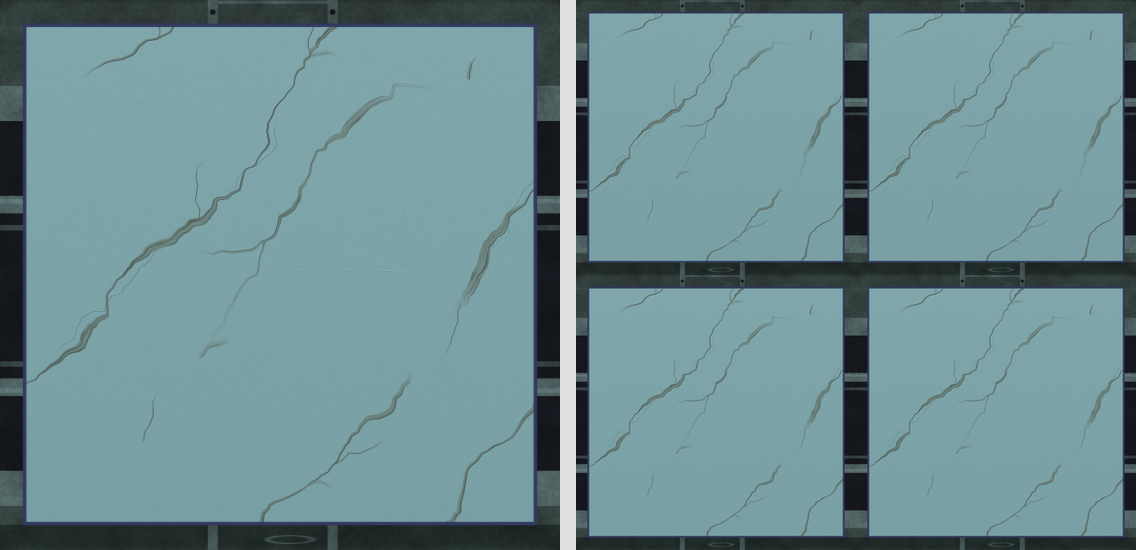
Left: one tile. Right: repeated 2 by 2.
Write a Shadertoy shader that draws this texture.

```glsl
// A pale blue-green marble slab with tan, broken diagonal veins, lying on a dark rig.
// Veins are jagged paths from linear noise, with side cracks grown from them;
// the rig is drawn in wrapped coordinates, so that it joins across all borders.
#define SLAB_COLOR vec3(0.485, 0.637, 0.655)
#define TAN_COLOR vec3(0.385, 0.445, 0.400)
#define CRACK_COLOR vec3(0.215, 0.260, 0.265)
#define RIM_COLOR vec3(0.19, 0.22, 0.37)
#define OLIVE_COLOR vec3(0.20, 0.25, 0.24)
#define SHADE_COLOR vec3(0.12, 0.16, 0.15)
#define PIT_COLOR vec3(0.08, 0.09, 0.11)
#define METAL_COLOR vec3(0.30, 0.37, 0.37)
#define VEIN_DIRECTION vec2(0.6, 0.8)
#define VEIN_COUNT 5
#define BRANCH_COUNT 18
#define SOFTNESS 0.0011

float hash(vec2 p) {
    vec3 h = fract(vec3(p.xyx) * 0.1031);
    h += dot(h, h.yzx + 33.33);
    return fract((h.x + h.y) * h.z);
}

// Smooth value noise that repeats after a whole number of cells
float noise(vec2 p, float period) {
    vec2 a = mod(floor(p), period), b = mod(a + 1.0, period);
    vec2 f = fract(p);
    f = f * f * (3.0 - 2.0 * f);
    return mix(mix(hash(a), hash(vec2(b.x, a.y)), f.x),
               mix(hash(vec2(a.x, b.y)), hash(b), f.x), f.y);
}

// Kinked 1D noise from -1 to 1
float bend(float x, float seed) {
    float i = floor(x);
    return 2.0 * mix(hash(vec2(i, seed)), hash(vec2(i + 1.0, seed)), x - i) - 1.0;
}

float stroke(float dist, float halfWidth) {
    float soft = max(SOFTNESS, 0.7 / iResolution.y);
    return 1.0 - smoothstep(halfWidth - soft, halfWidth + soft, abs(dist));
}

float veinPath(float u, float id) {
    return -0.36 + 0.235 * id + 0.085 * bend(u * 4.0, id + 3.0)
        + 0.028 * bend(u * 11.0, id + 13.0) + 0.009 * bend(u * 31.0, id + 23.0)
        + 0.003 * bend(u * 80.0, id + 33.0);
}

// Tan ribbon (x) and dark cracks (y) of one long vein
vec2 vein(vec2 p, float id) {
    float u = dot(p, VEIN_DIRECTION);
    float slope = (veinPath(u + 0.006, id) - veinPath(u - 0.006, id)) / 0.012;
    float v = dot(p, vec2(VEIN_DIRECTION.y, -VEIN_DIRECTION.x)) - veinPath(u, id);
    v /= sqrt(1.0 + slope * slope);
    float presence = smoothstep(-0.65, -0.15, bend(u * 4.0, id + 43.0));
    float swell = 0.5 + 0.5 * bend(u * 10.0, id + 53.0);
    float width = 0.0012 + 0.0085 * swell * swell;
    float center = width * bend(u * 6.0, id + 63.0);
    float streak = noise(vec2(u * 45.0, v * 420.0 + 90.0), 512.0);
    float ribbon = stroke(v - center, width) * (0.6 + 0.4 * streak);
    float edge = stroke(v - center - width * 0.8, 0.0008) * smoothstep(-0.5, 0.5, bend(u * 23.0, id + 73.0));
    float core = stroke(v, 0.0009) * (0.55 + 0.4 * bend(u * 17.0, id + 83.0));
    float hair = stroke(v - 0.018 * bend(u * 14.0, id + 93.0), 0.0004)
        * smoothstep(0.0, 0.5, bend(u * 7.0, id + 103.0));
    float grain = stroke(v - center, width) * smoothstep(0.62, 0.9, streak) * 0.5;
    return vec2(ribbon, max(max(edge * 0.8, core), max(hair * 0.55, grain))) * presence;
}

// Short tapering crack that leaves a long vein
vec2 branch(vec2 p, float id) {
    float parent = mod(id, float(VEIN_COUNT));
    float u = 0.1 + 1.2 * hash(vec2(id, 201.0));
    vec2 across = vec2(VEIN_DIRECTION.y, -VEIN_DIRECTION.x);
    p -= VEIN_DIRECTION * u + across * veinPath(u, parent);
    float turn = (mod(id, 2.0) * 2.0 - 1.0) * mix(0.35, 1.2, hash(vec2(id, 211.0)));
    vec2 axis = cos(turn) * VEIN_DIRECTION + sin(turn) * across;
    axis *= hash(vec2(id, 221.0)) < 0.5 ? -1.0 : 1.0;
    float t = dot(p, axis), span = mix(0.04, 0.17, hash(vec2(id, 231.0)));
    float wander = 0.016 * bend(t * 22.0, id + 240.0) + 0.005 * bend(t * 70.0, id + 260.0);
    float d = dot(p, vec2(axis.y, -axis.x)) - wander * smoothstep(0.0, 0.03, t);
    float fade = smoothstep(-0.002, 0.002, t) * (1.0 - smoothstep(0.5 * span, span, t));
    float strength = mix(0.3, 0.85, hash(vec2(id, 281.0)));
    float width = 0.0008 + 0.0028 * pow(hash(vec2(id, 291.0)), 3.0);
    return vec2(stroke(d, width * 1.6) * 0.6, stroke(d - width * 0.5, 0.0007)) * fade * strength;
}

vec3 slab(vec2 uv) {
    vec2 p = uv + 0.03 * (vec2(noise(uv * 6.0 + 3.0, 64.0), noise(uv * 6.0 + 17.0, 64.0)) - 0.5);
    p += 0.007 * (vec2(noise(uv * 25.0 + 5.0, 64.0), noise(uv * 25.0 + 31.0, 64.0)) - 0.5);
    vec2 ink = vec2(0.0);
    for (int i = 0; i < VEIN_COUNT; i++) ink = max(ink, vein(p, float(i)));
    for (int i = 0; i < BRANCH_COUNT; i++) ink = max(ink, branch(p, float(i)));
    vec3 color = SLAB_COLOR + 0.03 * (uv.y - 0.45) + 0.012 * (noise(uv * 256.0, 256.0) - 0.5);
    // Faint level scratch
    float scratch = uv.y - 0.509 - 0.002 * bend(uv.x * 14.0, 300.0);
    float reach = smoothstep(0.5, 0.54, uv.x) * (1.0 - smoothstep(0.74, 0.79, uv.x));
    color += reach * (0.035 * stroke(scratch, 0.0005) - 0.03 * stroke(scratch + 0.002, 0.0005));
    color = mix(color, TAN_COLOR, 0.85 * ink.x);
    return mix(color, CRACK_COLOR, 0.75 * ink.y);
}

vec3 rig(vec2 uv) {
    vec2 w = fract(uv + 0.5) - 0.5;
    // Mirrored rails at the sides
    float m = abs(uv.y - 0.462);
    vec3 side = mix(PIT_COLOR, OLIVE_COLOR, smoothstep(0.375, 0.385, m + 0.4 * abs(w.x)));
    float rail = max(stroke(m - 0.35, 0.032), max(stroke(m - 0.166, 0.016), 0.6 * stroke(m - 0.124, 0.005)));
    side = mix(side, METAL_COLOR * (1.0 + 0.2 * stroke(m - 0.172, 0.004)), rail);
    // Beam above and below, with two legs, bolts, a bar and an oval link
    vec3 beam = mix(OLIVE_COLOR * 0.93, SHADE_COLOR, smoothstep(-0.012, 0.012, w.y));
    float legX = abs(uv.x - 0.487) - 0.107;
    float bar = stroke(w.y + 0.004, 0.003) * step(legX, 0.0);
    beam = mix(beam, METAL_COLOR * 0.9, max(bar, stroke(legX, 0.009)));
    beam = mix(beam, PIT_COLOR, stroke(length(vec2(legX, w.y + 0.022)), 0.005));
    float link = (length((uv - vec2(0.518, 0.019)) / vec2(0.04, 0.007)) - 1.0) * 0.007;
    beam = mix(beam, METAL_COLOR, 0.7 * stroke(link, 0.001));
    vec3 color = mix(side, beam, 1.0 - smoothstep(0.044, 0.048, abs(w.y)));
    return color * (0.8 + 0.25 * noise(uv * 24.0, 24.0) + 0.15 * noise(uv * 160.0, 160.0));
}

void mainImage(out vec4 fragColor, in vec2 fragCoord) {
    vec2 uv = fragCoord / iResolution.xy;
    vec2 gap = abs(uv - vec2(0.5, 0.501)) - vec2(0.456, 0.453);
    float edge = max(gap.x, gap.y);
    vec3 color = mix(rig(uv), slab(uv), 1.0 - smoothstep(-0.001, 0.001, edge));
    color = mix(color, RIM_COLOR, 0.95 * (1.0 - smoothstep(0.002, 0.0045, abs(edge))));
    fragColor = vec4(color, 1.0);
}
```
